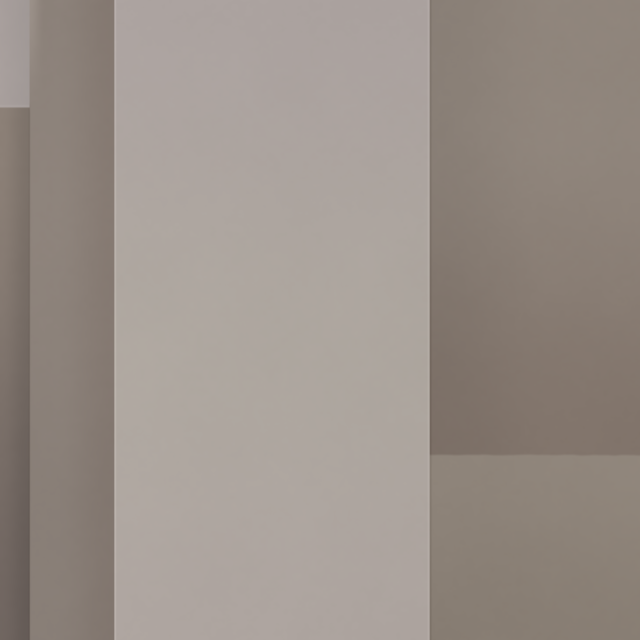
Write a three.js fragment shader that draws this background.

```glsl
varying vec2 vUv;

const float SOFT = 0.0013;

// Layout of the walls
const float RECESS_X = 0.0462;
const float PILLAR_LEFT = 0.1785;
const float PILLAR_RIGHT = 0.6715;
const float LEDGE_Y = 0.832;
const float FLOOR_Y = 0.289;

float hash(vec2 p) {
  return fract(sin(dot(p, vec2(127.1, 311.7))) * 43758.5453);
}

float noise(vec2 p) {
  vec2 cell = floor(p);
  vec2 f = fract(p);
  f = f * f * (3.0 - 2.0 * f);
  float low = mix(hash(cell), hash(cell + vec2(1.0, 0.0)), f.x);
  float high = mix(hash(cell + vec2(0.0, 1.0)), hash(cell + vec2(1.0, 1.0)), f.x);
  return mix(low, high, f.y);
}

float fbm(vec2 p) {
  float sum = 0.0;
  float weight = 0.5;
  for (int i = 0; i < 3; i++) {
    sum += weight * (noise(p) - 0.5);
    p = p * 2.03 + 17.3;
    weight *= 0.5;
  }
  return sum;
}

float edge(float at, float x, float soft) {
  return smoothstep(at - soft, at + soft, x);
}

float line(float at, float x, float width) {
  float d = (x - at) / width;
  return exp(-d * d);
}

// Bright wall above the ledge, shaded wall below it
vec3 recessWall(vec2 p) {
  vec3 shade = mix(vec3(0.43, 0.39, 0.37), vec3(0.535, 0.49, 0.455), smoothstep(0.0, 0.85, p.y));
  shade *= 1.03 - 0.11 * smoothstep(0.0, RECESS_X, p.x);
  vec3 lit = mix(vec3(0.66, 0.625, 0.615), vec3(0.63, 0.60, 0.59), p.x / RECESS_X);
  vec3 color = mix(shade, lit, edge(LEDGE_Y, p.y, SOFT * 1.5));
  return color + 0.02 * line(LEDGE_Y + 0.002, p.y, 0.002);
}

// Side of the pillar, turned from the light
vec3 pillarSide(vec2 p) {
  float across = (p.x - RECESS_X) / (PILLAR_LEFT - RECESS_X);
  vec3 color = mix(vec3(0.545, 0.505, 0.475), vec3(0.515, 0.47, 0.44), smoothstep(0.3, 1.0, across));
  color *= 0.985 + 0.035 * smoothstep(0.2, 0.65, p.y) - 0.015 * smoothstep(0.75, 1.0, p.y);
  float glow = smoothstep(0.82, 1.0, p.y) * (1.0 - smoothstep(0.0, 0.18, across));
  return color + 0.06 * glow;
}

vec3 pillarFront(vec2 p) {
  vec3 bottom = vec3(0.68, 0.645, 0.625);
  vec3 middle = vec3(0.683, 0.654, 0.625);
  vec3 top = vec3(0.672, 0.637, 0.625);
  vec3 color = mix(bottom, middle, smoothstep(0.0, 0.45, p.y));
  color = mix(color, top, smoothstep(0.45, 1.0, p.y));
  float across = (p.x - PILLAR_LEFT) / (PILLAR_RIGHT - PILLAR_LEFT);
  return color * (1.008 - 0.016 * across);
}

// Upper wall darkens toward its foot, with a paler plane below
vec3 rightWall(vec2 p) {
  float across = (p.x - PILLAR_RIGHT) / (1.0 - PILLAR_RIGHT);
  vec3 upper = mix(vec3(0.495, 0.445, 0.41), vec3(0.55, 0.51, 0.475), smoothstep(0.27, 0.85, p.y));
  upper *= 0.975 + 0.05 * smoothstep(0.0, 0.6, across);
  vec3 lower = mix(vec3(0.535, 0.495, 0.455), vec3(0.565, 0.525, 0.485), smoothstep(0.0, 0.29, p.y));
  lower *= 0.985 + 0.02 * across;
  float seam = FLOOR_Y + 0.003 * fbm(vec2(p.x * 45.0, 2.0));
  return mix(lower, upper, edge(seam, p.y, SOFT * 2.0));
}

void main() {
  vec2 p = vUv;

  vec3 color = recessWall(p);
  color = mix(color, pillarSide(p), edge(RECESS_X, p.x, SOFT));
  color = mix(color, pillarFront(p), edge(PILLAR_LEFT, p.x, SOFT));
  color = mix(color, rightWall(p), edge(PILLAR_RIGHT, p.x, SOFT));

  // Corner highlights and creases
  color += 0.045 * line(PILLAR_LEFT + 0.0018, p.x, 0.0014);
  color += 0.03 * line(PILLAR_RIGHT - 0.0022, p.x, 0.0014);
  color -= 0.04 * line(PILLAR_RIGHT + 0.0015, p.x, 0.0016);
  color -= 0.035 * line(RECESS_X, p.x, 0.0016) * (1.0 - edge(LEDGE_Y, p.y, 0.01));

  // Faint plaster mottling and grain
  color += 0.012 * fbm(p * 9.0);
  color += 0.008 * fbm(p * 90.0);

  gl_FragColor = vec4(color, 1.0);
}
```
